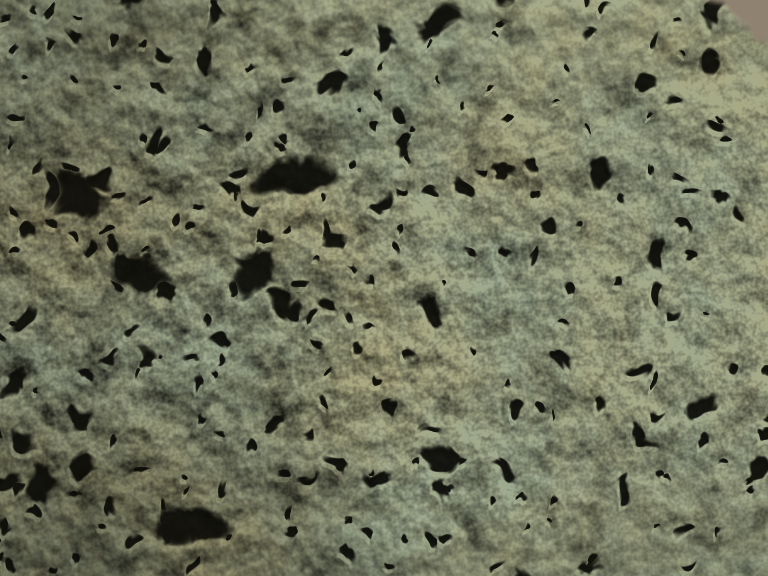
Write a Shadertoy shader that draws this texture.

```glsl
// Draws a grainy grey-green porous stone with dark, ragged pits, lit from above.

const vec3 SHADOW = vec3(0.045, 0.045, 0.03);
const vec3 STONE = vec3(0.60, 0.62, 0.50);
const vec3 BACKDROP = vec3(0.56, 0.51, 0.44);
const vec2 LIGHT_STEP = vec2(0.003, 0.008);

vec2 hash2(vec2 p) {
    vec3 h = fract(p.xyx * vec3(0.1031, 0.1030, 0.0973));
    h += dot(h, h.yzx + 33.33);
    return fract((h.xx + h.yz) * h.zy);
}

// Gradient noise, centred on zero
float corner(vec2 cell, vec2 offset) {
    float angle = 6.2832 * hash2(cell).x;
    return dot(vec2(cos(angle), sin(angle)), offset);
}

float noise(vec2 p) {
    vec2 i = floor(p), f = p - i;
    vec2 u = f * f * f * (f * (f * 6.0 - 15.0) + 10.0);
    vec2 e = vec2(1.0, 0.0);
    return mix(mix(corner(i, f), corner(i + e, f - e), u.x),
               mix(corner(i + e.yx, f - e.yx), corner(i + 1.0, f - 1.0), u.x), u.y);
}

float fbm(vec2 p, int octaves) {
    float sum = 0.0, gain = 1.0;
    for (int i = 0; i < octaves; i++) {
        sum += gain * noise(p);
        p = mat2(1.6, 1.2, -1.2, 1.6) * p + 7.3;
        gain *= 0.5;
    }
    return sum;
}

vec2 warp(vec2 p, float frequency, float amount) {
    return p + amount * vec2(noise(p * frequency), noise(p * frequency + 41.7));
}

// Scattered oval pits, one at most per cell; share falls from left to right
float pits(vec2 p, float scale, float radius, vec2 share, float seed) {
    vec2 q = p * scale, base = floor(q);
    float depth = 0.0;
    for (int y = -1; y <= 1; y++)
    for (int x = -1; x <= 1; x++) {
        vec2 id = base + vec2(x, y);
        vec2 place = hash2(id + seed), kind = hash2(id + seed + 57.0);
        float density = mix(share.x, share.y, smoothstep(0.1, 1.0, id.x / scale));
        vec2 d = q - id - 0.1 - 0.8 * place;
        float angle = 3.1416 * fract(kind.x * 7.0 + place.y);
        d = mat2(cos(angle), sin(angle), -sin(angle), cos(angle)) * d;
        d *= vec2(0.8, 1.25);
        float r = radius * mix(0.5, 1.0, kind.x);
        float pit = 1.0 - smoothstep(0.4, 1.05, length(d) / r);
        depth = max(depth, pit * step(kind.y, density));
    }
    return depth;
}

float pitDepth(vec2 p) {
    vec2 q = warp(warp(p, 20.0, 0.024), 65.0, 0.009);
    float large = pits(q * vec2(0.8, 1.2), 4.5, 0.27, vec2(0.5, 0.04), 11.0);
    float medium = pits(q, 9.5, 0.26, vec2(0.62, 0.45), 131.0);
    float small = pits(q, 19.0, 0.27, vec2(0.48, 0.36), 277.0);
    return max(max(large, medium), small * 0.85);
}

float surface(vec2 p, float relief) {
    return 0.35 * relief * fbm(p * 13.0, 4) - 0.2 * pitDepth(p);
}

void mainImage(out vec4 fragColor, in vec2 fragCoord) {
    vec2 p = fragCoord / iResolution.y;
    float aspect = iResolution.x / iResolution.y;
    float across = p.x / aspect;

    // Rough left side, smoother and brighter right side
    float relief = mix(1.15, 0.75, smoothstep(0.2, 0.9, across));
    float slope = surface(p, relief) - surface(p + LIGHT_STEP, relief);
    float hollow = smoothstep(0.02, 0.5, -fbm(p * 15.0 + 3.1, 3));
    float pit = pitDepth(p);

    // Powdery grain, softer away from the plane of focus
    float focus = 1.0 - 0.5 * smoothstep(0.15, 0.6, abs(p.y - 0.45));
    float grain = 0.13 * noise(p * 85.0) + 0.15 * noise(p * 170.0 + 9.0);

    // Light, hollows and pit shadow
    float tone = 0.85 + clamp(2.7 * slope, -0.35, 0.2);
    tone += 1.5 * grain * focus - 0.28 * hollow * relief;
    tone *= mix(0.82, 1.06, smoothstep(0.0, 0.75, across));
    tone *= mix(0.88, 1.0, smoothstep(0.0, 0.3, p.y));
    tone *= 1.0 + 0.18 * noise(p * 3.5 + 5.0);
    tone *= 1.0 - 0.93 * smoothstep(0.05, 0.85, pit);
    vec3 color = mix(SHADOW, STONE, clamp(tone, 0.0, 1.08));

    // Brownish and cool green patches
    float tint = noise(p * 4.0 + 19.0) + 0.5 * noise(p * 22.0);
    tint += 0.5 * (across - 0.5) * (1.0 - p.y);
    color *= 1.0 + tint * vec3(-0.07, 0.0, 0.08);

    // Blurred backdrop beyond the upper right edge
    vec2 inset = vec2(aspect - p.x, 1.0 - p.y);
    float edge = inset.x / 0.10 + inset.y / 0.08 + 0.3 * noise(p * 25.0);
    color = mix(BACKDROP, color, smoothstep(0.85, 1.15, edge));

    fragColor = vec4(color, 1.0);
}
```
